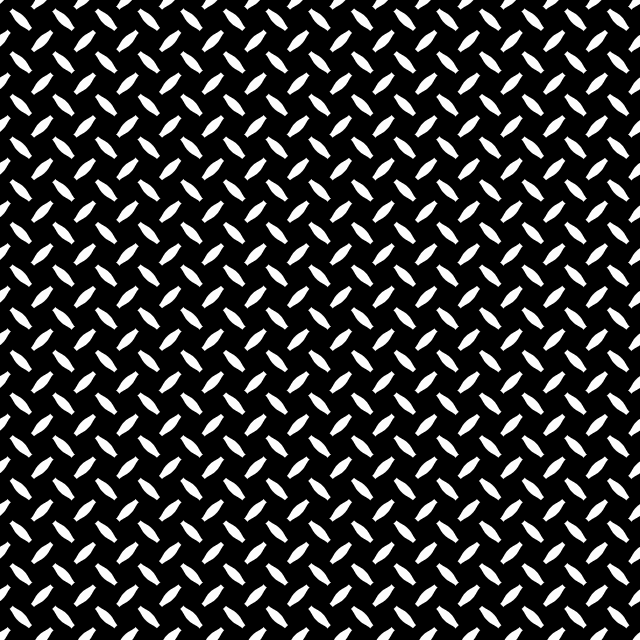
This pattern is drawn by a WebGL 1 fragment shader. Its source:

```glsl
precision highp float;
// Diamond tread plate: white lozenge bars on black, 15 x 15 cells.
// Each cell holds one falling bar and, half a cell away, one rising bar;
// a bar is a blunt-ended strip whose half width swells towards the middle.

uniform vec2 u_resolution;

// Approximate distance to a bar lying along x, in cell units.
float treadBar(vec2 p) {
  p = abs(p);
  float halfWidth = mix(0.105, 0.052, smoothstep(0.03, 0.32, p.x));
  return max(p.y - halfWidth, p.x - 0.32);
}

// Offset from the nearest repeat of a centre.
vec2 nearestRepeat(vec2 p, vec2 centre) {
  return fract(p - centre + 0.5) - 0.5;
}

// Turn by an eighth of a circle, so that a rising diagonal becomes x.
vec2 turnDiagonal(vec2 p) {
  return vec2(p.x + p.y, p.y - p.x) * 0.70711;
}

void main() {
  const float cells = 15.0;
  vec2 p = gl_FragCoord.xy / u_resolution * cells;
  float pixel = cells / min(u_resolution.x, u_resolution.y);

  // The two bar directions, on grids shifted by half a cell
  vec2 centre = vec2(0.488, 0.538);
  vec2 falling = turnDiagonal(nearestRepeat(p, centre)).yx;
  vec2 rising = turnDiagonal(nearestRepeat(p, centre + 0.5));
  float d = min(treadBar(falling), treadBar(rising));

  // Smoothed edge, one pixel wide
  float cover = clamp(0.5 - d / pixel, 0.0, 1.0);
  gl_FragColor = vec4(vec3(0.993 * cover), 1.0);
}
```
